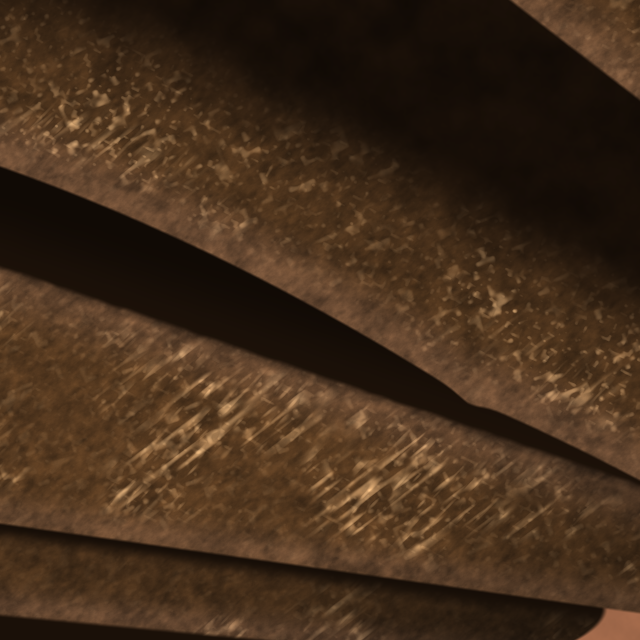
Write a WebGL 1 fragment shader that draws this texture.

```glsl
precision highp float;
// Overlapping folds of coarse brown hide with glinting grain and scratches.
// Fold edges are curves of x, shaded by height above or below each edge;
// rotated value noise gives mottling, specks and diagonal streaks.

uniform vec2 u_resolution;

const vec3 SHADOW = vec3(0.085, 0.052, 0.026);
const vec3 BROWN = vec3(0.285, 0.190, 0.105);
const vec3 TAN = vec3(0.405, 0.285, 0.195);
const vec3 GLINT = vec3(0.40, 0.335, 0.25);
const vec3 PINK = vec3(0.63, 0.41, 0.29);

float hash(vec2 p) {
  return fract(sin(dot(p, vec2(127.1, 311.7))) * 43758.5453);
}

float noise(vec2 p) {
  vec2 cell = floor(p), f = fract(p);
  f = f * f * (3.0 - 2.0 * f);
  float low = mix(hash(cell), hash(cell + vec2(1.0, 0.0)), f.x);
  float high = mix(hash(cell + vec2(0.0, 1.0)), hash(cell + vec2(1.0)), f.x);
  return mix(low, high, f.y);
}

float fbm(vec2 p) {
  float sum = 0.0, weight = 0.5;
  for (int i = 0; i < 4; i++) {
    sum += weight * noise(p);
    p = mat2(1.6, 1.2, -1.2, 1.6) * p + 7.3;
    weight *= 0.5;
  }
  return sum / 0.9375;
}

vec2 turn(vec2 p, float angle) {
  float c = cos(angle), s = sin(angle);
  return vec2(c * p.x + s * p.y, c * p.y - s * p.x);
}

// Bright marks stretched along an angle; equal scales give round specks
float marks(vec2 p, float angle, vec2 scale, float threshold) {
  return smoothstep(threshold, 1.0, noise(turn(p, angle) * scale));
}

float band(float d, float center, float width) {
  float t = (d - center) / width;
  return exp(-t * t);
}

float cover(float d, float softness) {
  return smoothstep(-softness, softness, d);
}

// Lower rim of the large upper fold, with a small notch on the right
float upperRim(float x) {
  return 0.740 - 0.35 * x - 0.20 * x * x + 0.22 * max(x - 0.73, 0.0)
    - 0.007 * band(x, 0.735, 0.025);
}

// Mottled hide, lit by a factor, with specks and streaks of given strengths
vec3 hide(vec2 p, vec3 tint, float specks, float streaks) {
  float mottling = fbm(p * 38.0);
  float grain = fbm(turn(p, 0.65) * vec2(75.0, 130.0));
  vec3 color = tint * (0.52 + 0.50 * mottling + 0.46 * grain);
  float patches = smoothstep(0.38, 0.72, fbm(p * 9.0 + 3.1));
  float dots = marks(p, 0.4, vec2(85.0, 100.0), 0.62)
    + 0.6 * marks(p + 2.7, 1.1, vec2(150.0, 125.0), 0.65);
  float lines = marks(p, 0.66, vec2(20.0, 125.0), 0.60)
    + 0.6 * marks(p + 5.3, 0.80, vec2(38.0, 150.0), 0.62);
  float shine = specks * dots * (0.35 + 0.65 * patches) + streaks * lines * patches;
  return color + GLINT * shine;
}

vec3 upperFold(vec2 p, float d) {
  float lit = 1.0 - smoothstep(0.17, 0.37, d + 0.05 * (fbm(p * 12.0) - 0.5));
  float rim = 1.0 - smoothstep(0.015, 0.12, d);
  vec3 tint = mix(BROWN, TAN, rim);
  float texture = lit * smoothstep(0.015, 0.085, d);
  float streaks = 0.7 * texture * band(d, 0.08, 0.06);
  vec3 color = hide(p, tint, 0.12 + 0.73 * texture, streaks);
  vec3 dark = SHADOW * (0.70 + 0.6 * fbm(p * 22.0));
  return mix(dark, color, lit);
}

vec3 middleFold(vec2 p, float below, float above) {
  float rims = max(1.0 - smoothstep(0.01, 0.11, below), band(above, 0.012, 0.03));
  vec3 tint = mix(BROWN * 1.13, TAN, 0.85 * rims);
  tint *= 1.0 - 0.27 * smoothstep(0.55, 1.0, p.x);
  float texture = smoothstep(0.0, 0.05, below) * smoothstep(0.015, 0.07, above);
  vec3 color = hide(p, tint, 0.20 + 0.30 * texture, 0.85 * texture);
  return color * mix(0.72, 1.0, smoothstep(0.0, 0.018, below));
}

vec3 lowestFold(vec2 p, float below, float above) {
  float fade = 1.0 - 0.5 * smoothstep(0.25, 0.9, p.x);
  vec3 tint = mix(BROWN * 0.95, TAN * 0.9, band(above, 0.012, 0.028)) * fade;
  vec3 color = hide(p, tint, 0.25 * fade, 0.65 * fade);
  color = mix(SHADOW, color, smoothstep(0.002, 0.035, below));
  return mix(SHADOW * 1.2, color, cover(above, 0.004));
}

void main() {
  vec2 p = gl_FragCoord.xy / u_resolution;
  float upper = p.y - upperRim(p.x);
  float gapFloor = 0.583 - 0.341 * p.x + 0.0025 * (noise(p * 45.0) - 0.5);
  float middleTop = gapFloor - p.y;
  float middleBase = p.y - (0.182 - 0.14 * p.x);
  float lowestBase = p.y - (0.039 - 0.095 * p.x);
  float corner = p.y - (1.0 - 0.77 * (p.x - 0.797));

  // Deep gap, slightly warmer toward its floor
  vec3 color = SHADOW * mix(1.25, 0.75, smoothstep(0.0, 0.12, -middleTop));

  // Lower folds and the pale patch past their rounded end
  vec3 low = lowestFold(p, -middleBase, lowestBase);
  float bend = 1.0 - clamp(p.y / 0.05, 0.0, 1.0);
  low = mix(low, PINK * (0.9 + 0.2 * fbm(p * 30.0)),
    cover(p.x - 0.945 + 0.045 * bend * bend, 0.006));
  low = mix(low, middleFold(p, middleTop, middleBase), cover(middleBase, 0.003));
  color = mix(color, low, cover(middleTop, 0.005));

  // Upper fold and the lit fold in the far corner
  color = mix(color, upperFold(p, upper), cover(upper, 0.003));
  vec3 far = hide(p, mix(TAN, BROWN, smoothstep(0.0, 0.14, corner)), 0.45, 0.25);
  color = mix(color, far, cover(corner, 0.004));
  gl_FragColor = vec4(clamp(color, 0.0, 1.0), 1.0);
}
```
